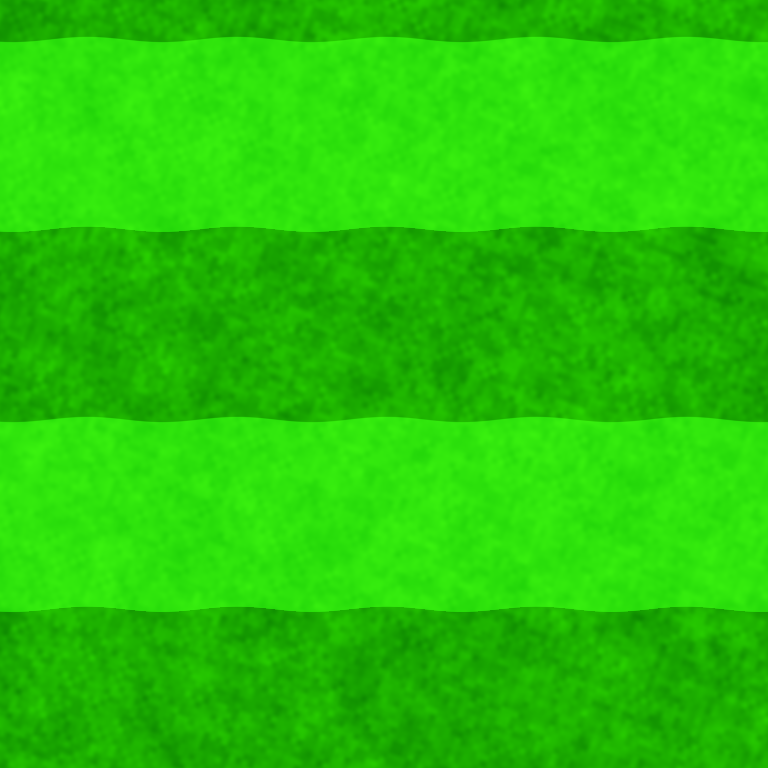
Give the GLSL for this texture, as a WebGL 2 fragment shader.

```glsl
#version 300 es
precision highp float;

// Mown lawn: wide horizontal bands of light and dark green with gently wavy
// borders. Bands come from a repeat in y, the borders from a cosine in x,
// and the mottled grass from layered value noise, stronger in the dark bands.

uniform vec2 u_resolution;
out vec4 fragColor;

const float PERIOD = 0.4948;        // height of one light plus one dark band
const float BAND_BASE = 0.2064;     // lower border of the first light band
const float WAVE_LENGTH = 0.195;
const float WAVE_HEIGHT = 0.0034;
const float WAVE_CREST = 0.504;     // x of one crest
const float GRAIN_SCALE = 15.0;     // cells across in the coarsest layer
const int GRAIN_LAYERS = 4;
const float LAYER_GAIN = 1.2;       // finer layers weigh more

const vec3 LIGHT_LOW = vec3(0.115, 0.815, 0.030);
const vec3 LIGHT_HIGH = vec3(0.250, 0.975, 0.065);
const vec3 DARK_LOW = vec3(0.040, 0.500, 0.000);
const vec3 DARK_HIGH = vec3(0.175, 0.860, 0.000);
const float TAU = 6.2831853;

float hash(vec2 p) {
    return fract(sin(dot(p, vec2(127.1, 311.7))) * 43758.5453);
}

float valueNoise(vec2 p) {
    vec2 cell = floor(p);
    vec2 f = fract(p);
    f = f * f * (3.0 - 2.0 * f);
    float low = mix(hash(cell), hash(cell + vec2(1.0, 0.0)), f.x);
    float high = mix(hash(cell + vec2(0.0, 1.0)), hash(cell + vec2(1.0)), f.x);
    return mix(low, high, f.y);
}

// Weighted mean of noise layers, each turned and about twice as fine
float grassGrain(vec2 p) {
    const mat2 TURN = mat2(1.6, 1.2, -1.2, 1.6);
    float sum = 0.0, total = 0.0, weight = 1.0;
    p *= GRAIN_SCALE;
    for (int i = 0; i < GRAIN_LAYERS; i++) {
        sum += weight * valueNoise(p);
        total += weight;
        weight *= LAYER_GAIN;
        p = TURN * p + 17.3;
    }
    return sum / total;
}

// 1 inside a light band, 0 inside a dark one
float lightBand(vec2 p, float pixel) {
    float wave = WAVE_HEIGHT * cos(TAU * (p.x - WAVE_CREST) / WAVE_LENGTH);
    float y = fract((p.y - BAND_BASE - wave) / PERIOD) * PERIOD;
    float inside = PERIOD * 0.25 - abs(y - PERIOD * 0.25);
    return smoothstep(-pixel, pixel, inside);
}

void main() {
    vec2 p = gl_FragCoord.xy / u_resolution;
    float grain = grassGrain(p);

    // Shade both grasses with the same grain, then pick by band
    vec3 light = mix(LIGHT_LOW, LIGHT_HIGH, grain);
    vec3 dark = mix(DARK_LOW, DARK_HIGH, grain);
    vec3 color = mix(dark, light, lightBand(p, 0.75 / u_resolution.y));
    fragColor = vec4(color, 1.0);
}
```
